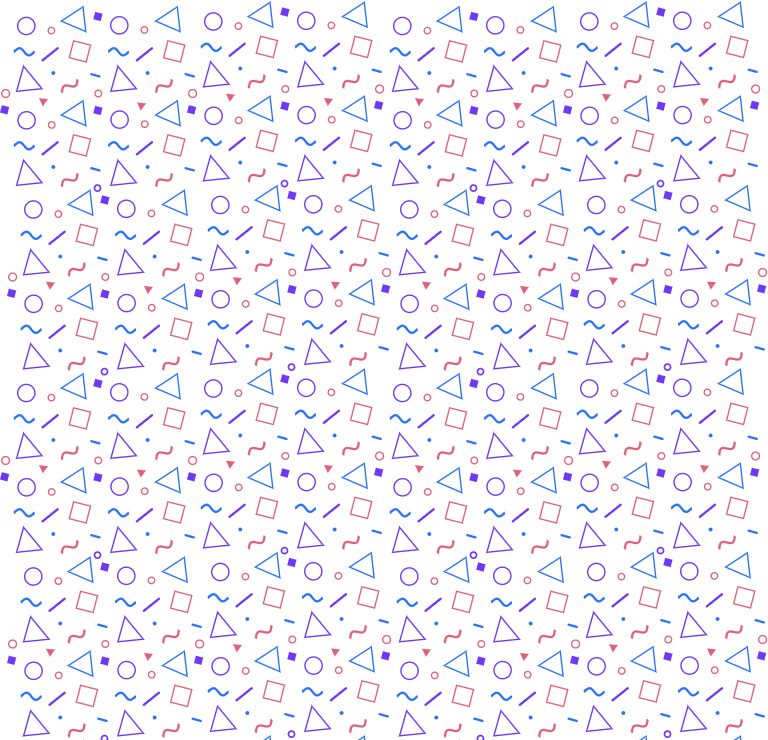
Reproduce this pattern procedurally as a Shadertoy shader.

```glsl
// Confetti of outlined and solid geometric shapes in red, blue and purple on white.
// Blocks of 2 x 2 cells repeat 4 x 4 times; odd columns lift and odd rows slide a little.
// Each ink collects its nearest signed distance, then is blended with smooth edges.

const float WIDTH = 768.0;                  // canvas width in design units, y runs down
const vec2 BLOCK = vec2(188.0, 183.5);      // spacing of the 2 x 2 blocks
const vec2 CELL = vec2(94.3, 94.0);         // spacing of cells inside a block
const float COLUMN_LIFT = 4.5;
const float ROW_SLIDE = 7.0;
const float LAST_BLOCK = 3.0;

const float THIN = 0.68;                    // half widths of the strokes
const float BOLD = 1.15;
const float TILT = 0.25;                    // lean of the squares
const float WAVE_REACH = 9.4;               // half length of a wave
const float WAVE_HEIGHT = 3.2;

const vec3 PAPER = vec3(1.0);
const vec3 RED = vec3(0.87, 0.39, 0.48);
const vec3 BLUE = vec3(0.16, 0.45, 0.97);
const vec3 PURPLE = vec3(0.43, 0.22, 0.96);

vec2 turn(vec2 p, float angle) {
    float c = cos(angle), s = sin(angle);
    return vec2(c * p.x + s * p.y, c * p.y - s * p.x);
}

float outline(float d, float halfWidth) { return abs(d) - halfWidth; }

float ring(vec2 p, float radius, float halfWidth) {
    return outline(length(p) - radius, halfWidth);
}

float square(vec2 p, float halfSide) {
    p = abs(turn(p, TILT));
    return max(p.x, p.y) - halfSide;
}

float halfPlane(vec2 p, vec2 a, vec2 b) {
    return dot(p - a, normalize(vec2(b.y - a.y, a.x - b.x)));
}

// Corners run clockwise on screen
float triangle(vec2 p, vec2 a, vec2 b, vec2 c) {
    return max(halfPlane(p, a, b), max(halfPlane(p, b, c), halfPlane(p, c, a)));
}

float stick(vec2 p, vec2 halfSpan) {
    float t = clamp(dot(p, halfSpan) / dot(halfSpan, halfSpan), -1.0, 1.0);
    return length(p - t * halfSpan) - BOLD;
}

// One period of a sine with round ends
float wave(vec2 p, float angle) {
    p = turn(p, angle);
    float x = clamp(p.x, -WAVE_REACH, WAVE_REACH);
    float k = 3.14159 / WAVE_REACH;
    float slope = WAVE_HEIGHT * k * cos(k * x);
    float rise = (p.y - WAVE_HEIGHT * sin(k * x)) / sqrt(1.0 + slope * slope);
    return length(vec2(p.x - x, rise)) - BOLD;
}

// Shapes found in every cell; distances to red, blue, purple
vec3 cellShapes(vec2 p, vec2 cell) {
    vec2 q = p - cell * CELL;
    vec2 r = p - cell.x * vec2(93.0, -0.7) - cell.y * vec2(0.3, 94.3);

    float red = outline(square(q - vec2(79.9, 51.4), 8.7), THIN);
    red = min(red, ring(r - vec2(51.4, 30.6), 3.2, THIN));
    red = min(red, wave(q - vec2(69.7, 86.0), -0.62));

    float blue = outline(triangle(q, vec2(61.3, 21.1), vec2(83.0, 6.9), vec2(85.8, 31.6)), THIN);
    blue = min(blue, wave(q - vec2(24.2, 51.8), 0.07));
    blue = min(blue, stick(q - vec2(95.4, 75.3), vec2(4.0, 1.1)));
    blue = min(blue, length(q - vec2(53.3, 73.0)) - 1.9);

    float purple = outline(triangle(q, vec2(23.6, 66.3), vec2(42.0, 88.7), vec2(16.6, 91.3)), THIN);
    purple = min(purple, ring(r - vec2(26.3, 26.0), 8.6, THIN));
    purple = min(purple, stick(q - vec2(50.1, 54.3), vec2(7.5, -6.0)));

    // Solid red wedges sit in the lower cells only
    if (cell.y > 0.5) {
        vec2 w = q - vec2(43.5, 8.0) - cell.x * vec2(3.7, 4.3);
        red = min(red, triangle(w, vec2(-4.5, -3.8), vec2(4.5, -2.9), vec2(-0.7, 4.3)));
    }
    return vec3(red, blue, purple);
}

// Solid squares and rings along the right side of the cells
vec3 seamShapes(vec2 p, vec2 cell) {
    vec3 d = vec3(1e3);
    vec2 q = p - cell * CELL;
    if (cell.x + cell.y != 1.0 || cell.y > 0.5)
        d.z = square(q - vec2(97.9, 16.5) + vec2(0.6, 0.7) * cell.x, 3.8);
    if (cell.y < 0.5)
        d.x = ring(q - vec2(98.3, 93.5), 3.3 + 0.6 * cell.x, THIN);
    else if (cell.x < 0.5)
        d.z = min(d.z, ring(q - vec2(97.5, 94.1), 3.0, 0.85));
    return d;
}

void mainImage(out vec4 fragColor, in vec2 fragCoord) {
    float pixel = WIDTH / iResolution.x;
    vec2 p = vec2(fragCoord.x, iResolution.y - fragCoord.y) * pixel;
    vec3 d = vec3(1e3);

    // Nearby blocks, each with four cells
    for (int n = 0; n < 16; n++) {
        vec2 id = floor(p / BLOCK) - vec2(n & 1, (n >> 1) & 1);
        vec2 cell = vec2((n >> 2) & 1, n >> 3);
        if (id.y < 0.0 || id.x > LAST_BLOCK) continue;
        float odd = mod(id.x, 2.0) * sign(id.x);
        vec2 origin = id * BLOCK + vec2(ROW_SLIDE * mod(id.y, 2.0) - odd, -COLUMN_LIFT * max(odd, 0.0));
        d = min(d, seamShapes(p - origin, cell));
        if (id.x >= 0.0) d = min(d, cellShapes(p - origin, cell));
    }

    vec3 ink = clamp(0.5 - d / pixel, 0.0, 1.0);
    vec3 color = mix(PAPER, RED, ink.x);
    color = mix(color, BLUE, ink.y);
    color = mix(color, PURPLE, ink.z);
    fragColor = vec4(color, 1.0);
}
```
